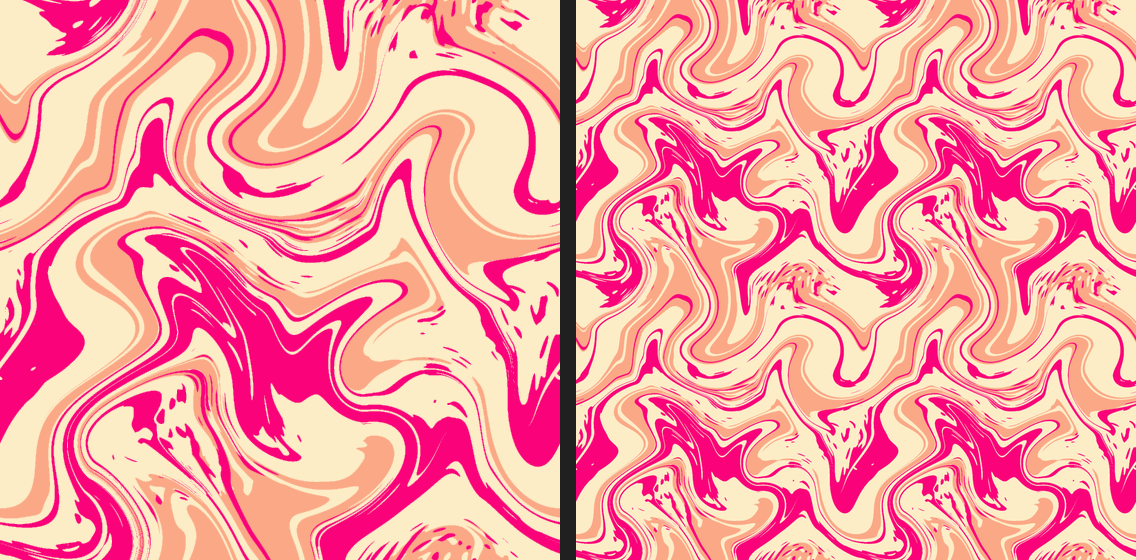
Left, the tile; right, the same tile 2 across and 2 down.
Reproduce this texture procedurally as a three.js fragment shader.

```glsl
// Seamless liquid marbling: pink and salmon ink swirled through cream, with dry streaks.
varying vec2 vUv;

const float TAU = 6.2831853;
const float BANDS = 3.0;
const vec3 CREAM = vec3(0.99, 0.93, 0.78);
const vec3 SALMON = vec3(0.985, 0.66, 0.53);
const vec3 PINK = vec3(0.98, 0.01, 0.48);

float hash(vec2 p) {
  vec3 a = fract(p.xyx * 0.1031);
  a += dot(a, a.yzx + 33.33);
  return fract((a.x + a.y) * a.z);
}

// Value noise that wraps over the unit square; freq holds whole numbers.
float noise(vec2 p, vec2 freq, float seed) {
  p *= freq;
  vec2 cell = floor(p);
  vec2 f = p - cell;
  f = f * f * (3.0 - 2.0 * f);
  vec2 lo = mod(cell, freq) + seed;
  vec2 hi = mod(cell + 1.0, freq) + seed;
  float bottom = mix(hash(lo), hash(vec2(hi.x, lo.y)), f.x);
  float top = mix(hash(vec2(lo.x, hi.y)), hash(hi), f.x);
  return mix(bottom, top, f.y);
}

// Turns the plane around a centre, fading out at the radius.
vec2 twist(vec2 p, vec2 centre, float radius, float angle) {
  vec2 d = fract(p - centre + 0.5) - 0.5;
  float fade = max(0.0, 1.0 - dot(d, d) / (radius * radius));
  float a = angle * fade * fade;
  float c = cos(a);
  float s = sin(a);
  return p + vec2(c * d.x - s * d.y, s * d.x + c * d.y) - d;
}

// Stirs the paint: small wobble, scattered vortices, then broad waves.
vec2 stir(vec2 p) {
  vec2 wobble = vec2(noise(p, vec2(6.0), 11.0), noise(p, vec2(6.0), 47.0));
  p += 0.035 * (wobble - 0.5);
  for (int i = 0; i < 8; i++) {
    float n = float(i);
    vec2 centre = fract(n * vec2(0.755, 0.570) + 0.13);
    float radius = 0.22 + 0.15 * hash(vec2(n, 3.0));
    float spin = mod(n, 2.0) * 2.0 - 1.0;
    p = twist(p, centre, radius, spin * (1.2 + 0.9 * hash(vec2(n, 8.0))));
  }
  for (int k = 1; k <= 2; k++) {
    float waves = float(k);
    p.x += 0.11 / waves * sin(TAU * waves * p.y + 1.7 * waves);
    p.y += 0.11 / waves * sin(TAU * waves * p.x + 2.9 * waves);
  }
  return p;
}

// Signed distance to a stripe, in units of one band.
float stripe(float x, float centre, float halfWidth) {
  return abs(x - centre) - halfWidth;
}

vec3 marble(vec2 p) {
  vec2 q = stir(p);
  float height = BANDS * q.y + 1.2 * noise(q, vec2(2.0, 3.0), 5.0);
  float x = fract(height);
  float rank = (mod(2.0 * floor(height), BANDS) + 0.5) / BANDS;
  vec2 flow = vec2(q.x, height / BANDS);

  // Stripe widths swell and taper along the flow.
  float swellPink = 0.3 + 1.4 * noise(flow, vec2(6.0, 3.0), 21.0);
  float swellSalmon = 0.3 + 1.4 * noise(flow, vec2(5.0, 3.0), 63.0);
  float pinkHalf = min(mix(0.02, 0.18, rank) * swellPink, 0.23);
  float salmonHalf = min(mix(0.22, 0.08, rank) * swellSalmon, 0.28);

  // Dry patches get ragged edges and flecks drawn out along the flow.
  float dry = smoothstep(0.42, 0.66, noise(p, vec2(5.0), 31.0));
  float streak = noise(flow, vec2(48.0, 90.0), 7.0);
  float gap = noise(flow, vec2(36.0, 75.0), 83.0);
  float ragged = 0.13 * dry * (streak - 0.5);
  float pink = stripe(x, 0.25, pinkHalf) + ragged;
  float salmon = stripe(x, 0.70, salmonHalf) - ragged;

  // Fine veins run beside and inside the broad stripes.
  float pinkVein = stripe(x, 0.56, 0.022 * swellPink - 0.008);
  float creamVein = stripe(x, 0.77, 0.022 * swellSalmon - 0.004);
  float splitVein = stripe(x, 0.31, 0.024 * swellSalmon - 0.010);

  vec3 colour = CREAM;
  if (salmon < 0.0) colour = SALMON;
  if (creamVein < 0.0 || (salmon < 0.0 && gap * dry > 0.76)) colour = CREAM;
  if (pinkVein < 0.0 || (salmon < 0.10 && streak * dry > 0.75)) colour = PINK;
  if (pink < 0.0) colour = PINK;
  if (pink < 0.0 && (splitVein < 0.0 || gap * dry > 0.82)) colour = CREAM;
  return colour;
}

void main() {
  // Average a small grid of samples for smooth edges.
  const float SPACING = 0.0008;
  vec3 sum = vec3(0.0);
  for (int j = -1; j <= 1; j++) {
    for (int i = -1; i <= 1; i++) {
      sum += marble(vUv + SPACING * vec2(float(i), float(j)));
    }
  }
  gl_FragColor = vec4(sum / 9.0, 1.0);
}
```
